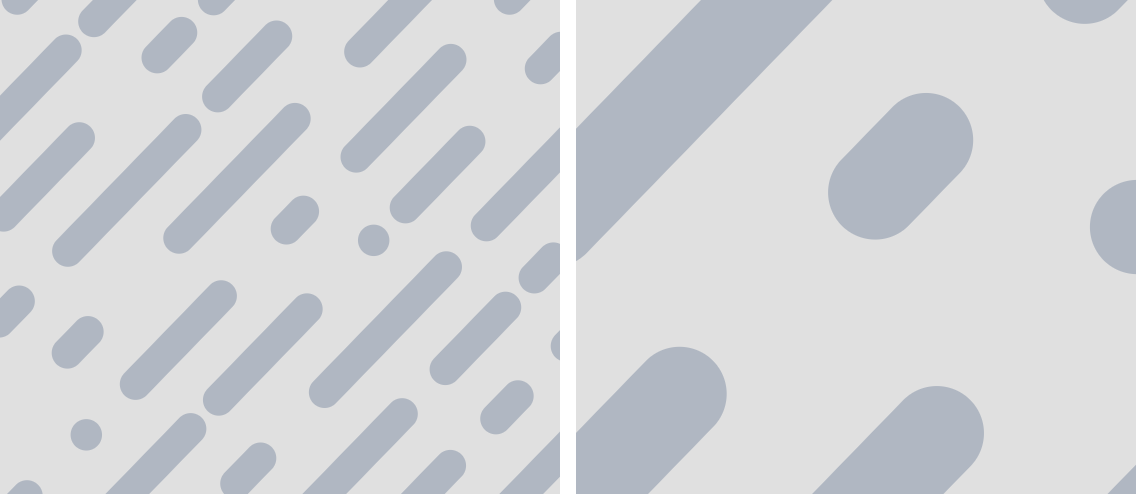
Left: the whole. Right: its middle third, enlarged.
A Shadertoy shader for this pattern:

```glsl
#define GROUND vec3(0.878, 0.878, 0.878)
#define DASH_COLOR vec3(0.690, 0.718, 0.761)
#define TILT 0.80
#define LANE_WIDTH 0.143
#define LANE_PHASE 0.207
#define RADIUS 0.0318
#define GAP_MIN 0.078
#define GAP_VARY 0.205
#define DASHES 16
#define SEED 7

// Integer hash of a lane and a dash index, 0 to 1
float hash(int lane, int index) {
    uint h = uint(lane + 64) * 1597334677u ^ uint(index + 64 * SEED) * 3812015801u;
    h = (h ^ (h >> 16)) * 2146121005u;
    h = (h ^ (h >> 15)) * 2221713035u;
    return float((h ^ (h >> 16)) >> 8) / 16777216.0;
}

// Four families: dots, stubs, medium and long dashes
float dashLength(float pick, float vary) {
    if (pick < 0.14) return 0.0;
    if (pick < 0.38) return mix(0.045, 0.073, vary);
    if (pick < 0.74) return mix(0.165, 0.265, vary);
    return mix(0.265, 0.385, vary);
}

float capsule(vec2 q, float len) {
    q.x -= clamp(q.x, 0.0, len);
    return length(q) - RADIUS;
}

void mainImage(out vec4 fragColor, in vec2 fragCoord) {
    vec2 p = fragCoord / iResolution.y;

    // Rotate into coordinates along and across the lanes
    vec2 dir = vec2(cos(TILT), sin(TILT));
    float along = dot(p, dir);
    float across = dot(p, vec2(dir.y, -dir.x)) / LANE_WIDTH + LANE_PHASE;
    int lane = int(floor(across));
    float offset = (fract(across) - 0.5) * LANE_WIDTH;

    // Lay dashes end to end with random gaps
    float start = -0.35 - 0.6 * hash(lane, 0);
    float lanePick = hash(lane, 1);
    float dist = 1.0;
    for (int i = 0; i < DASHES; i++) {
        float pick = fract(lanePick + 0.618 * float(i));
        float len = dashLength(pick, hash(lane, 2 * i + 2));
        dist = min(dist, capsule(vec2(along - start, offset), len));
        start += len + GAP_MIN + GAP_VARY * pow(hash(lane, 2 * i + 3), 1.7);
    }

    // Smooth edge about one pixel wide
    float pixel = 1.0 / iResolution.y;
    float cover = clamp(0.5 - dist / pixel, 0.0, 1.0);
    fragColor = vec4(mix(GROUND, DASH_COLOR, cover), 1.0);
}
```
